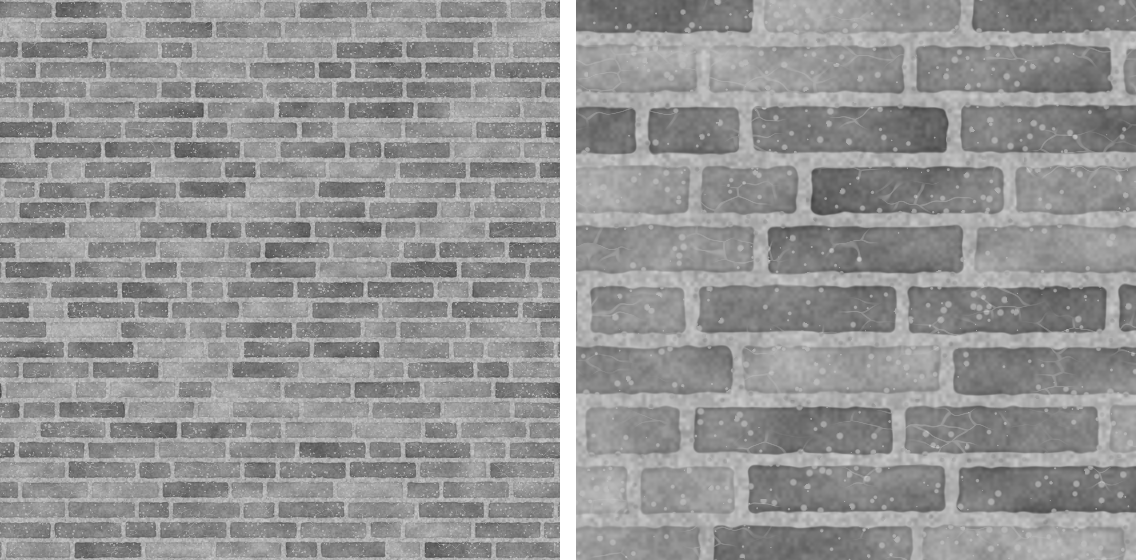
Left, the full canvas; right, a detail of the centre.
Give the GLSL for this texture, as a WebGL 1 fragment shader.

```glsl
precision highp float;
// Worn grey brick wall: 28 courses of long bricks with a few half bricks in grainy mortar.

uniform vec2 u_resolution;

const float ROWS = 28.0;                  // courses over the canvas height
const float HALVES = 16.0;                // half-brick units across
const vec2 JOINT = vec2(0.0085, 0.0090);  // mortar widths, canvas units
const float CORNER = 0.0032;              // corner radius of a brick
const float ROUGHNESS = 0.0030;           // raggedness of brick edges
const float JOINT_JITTER = 0.0035;        // sideways wander of the joints
const float DARK_BRICK = 0.445;
const float LIGHT_BRICK = 0.635;
const float MORTAR = 0.695;
const float CHIP = 0.76;                  // pale lime specks and scratches

float hash(vec2 p) {
  vec3 q = fract(p.xyx * vec3(0.1031, 0.1030, 0.0973));
  q += dot(q, q.yzx + 33.33);
  return fract((q.x + q.y) * q.z);
}

// Value noise with a whole number of cells per canvas, so that it tiles.
float noise(vec2 p, vec2 cells) {
  vec2 g = p * cells;
  vec2 i = floor(g);
  vec2 f = fract(g);
  f = f * f * (3.0 - 2.0 * f);
  vec2 a = mod(i, cells);
  vec2 b = mod(i + 1.0, cells);
  return mix(mix(hash(a), hash(vec2(b.x, a.y)), f.x),
             mix(hash(vec2(a.x, b.y)), hash(b), f.x), f.y);
}

// Cellular noise: nearest distance, second distance, random value of nearest cell.
vec3 cellular(vec2 p, vec2 cells) {
  vec2 g = p * cells;
  vec2 i = floor(g);
  vec3 best = vec3(8.0, 8.0, 0.0);
  for (int y = -1; y <= 1; y++) {
    for (int x = -1; x <= 1; x++) {
      vec2 cell = i + vec2(float(x), float(y));
      vec2 id = mod(cell, cells);
      vec2 seed = cell + vec2(hash(id + 7.3), hash(id + 41.7));
      float d = distance(g, seed);
      if (d < best.x) best = vec3(d, best.x, hash(id + 93.1));
      else best.y = min(best.y, d);
    }
  }
  return best;
}

// Start and length, in half units, of the brick at x; each course has two half bricks.
vec2 brickSpan(float x, float second) {
  if (x < 1.0) return vec2(0.0, 1.0);
  if (x < second) return vec2(1.0 + 2.0 * floor((x - 1.0) * 0.5), 2.0);
  if (x < second + 1.0) return vec2(second, 1.0);
  return vec2(second + 1.0 + 2.0 * floor((x - second - 1.0) * 0.5), 2.0);
}

float jointOffset(float joint, float row) {
  return (hash(vec2(mod(joint, HALVES) + 60.0, row)) - 0.5) * JOINT_JITTER;
}

float roundedBox(vec2 p, vec2 halfSize, float radius) {
  vec2 q = abs(p) - halfSize + radius;
  return length(max(q, 0.0)) + min(max(q.x, q.y), 0.0) - radius;
}

void main() {
  vec2 p = gl_FragCoord.xy / u_resolution.y;
  float pixel = 1.0 / u_resolution.y;

  // Course layout
  float row = mod(floor(p.y * ROWS), ROWS);
  float shift = floor(HALVES * hash(vec2(row, 3.0))) + 0.5 * mod(row, 2.0)
              + 0.25 * (hash(vec2(row, 5.0)) - 0.5);
  float second = 3.0 + 2.0 * floor(6.0 * hash(vec2(row, 11.0)));
  float x = mod(p.x * HALVES + shift, HALVES);
  vec2 span = brickSpan(x, second);
  vec2 id = vec2(span.x, row + 100.0);

  // Brick outline
  float left = span.x / HALVES + jointOffset(span.x, row);
  float right = (span.x + span.y) / HALVES + jointOffset(span.x + span.y, row);
  vec2 local = vec2(x / HALVES - 0.5 * (left + right), (fract(p.y * ROWS) - 0.5) / ROWS);
  local.y += 0.0012 * (hash(id + 2.0) - 0.5) + local.x * 0.016 * (hash(id + 4.0) - 0.5);
  vec2 halfSize = 0.5 * (vec2(right - left, 1.0 / ROWS) - JOINT);
  float ragged = 0.6 * noise(p, vec2(150.0)) + 0.4 * noise(p, vec2(56.0)) - 0.5;
  float dist = roundedBox(local, halfSize, CORNER) + ragged * ROUGHNESS;
  float inside = 1.0 - smoothstep(-0.7 * pixel, 0.7 * pixel + 0.0006, dist);

  // Shared grain
  float grain = noise(p, vec2(420.0)) - 0.5;
  float grit = noise(p, vec2(230.0)) - 0.5;
  float blotch = noise(p, vec2(26.0, 44.0)) - 0.5;
  float cloud = noise(p, vec2(70.0, 110.0)) - 0.5;

  // Brick face: own tone, sideways fade, soot patches, darker rim
  float brick = mix(DARK_BRICK, LIGHT_BRICK, hash(id));
  brick += 0.09 * (hash(id + 17.0) - 0.5) * local.x / halfSize.x;
  brick += 0.13 * blotch + 0.06 * cloud + 0.07 * grain + 0.06 * grit;
  brick -= 0.055 * smoothstep(-0.0035, -0.0004, dist);

  // Wear: pale specks, denser at the edges, and fine broken scratches
  vec3 specks = cellular(p, vec2(170.0));
  float rim = smoothstep(-0.004, 0.0, dist);
  float speckSize = 0.38 * smoothstep(0.72 - 0.2 * rim, 1.0, specks.z + 0.25 * blotch);
  float speck = (1.0 - smoothstep(0.5 * speckSize, speckSize + 0.08, specks.x))
              * step(0.01, speckSize);
  vec2 warped = p + 0.006 * vec2(cloud, ragged);
  vec3 cracks = cellular(warped, vec2(44.0, 90.0));
  float scratch = (1.0 - smoothstep(0.02, 0.10, cracks.y - cracks.x))
                * smoothstep(0.5, 0.8, noise(p, vec2(34.0, 60.0)));
  brick = mix(brick, CHIP, clamp(0.65 * speck + 0.35 * scratch, 0.0, 1.0));

  // Mortar: sandy grain, with a faint shadow beside the bricks
  float mortar = MORTAR + 0.12 * grain + 0.09 * grit + 0.04 * blotch;
  mortar -= 0.04 * (1.0 - smoothstep(0.0, 0.0015, dist));
  mortar -= 0.07 * step(0.82, specks.z) * (1.0 - smoothstep(0.1, 0.35, specks.x));

  gl_FragColor = vec4(vec3(mix(mortar, brick, inside)), 1.0);
}
```
